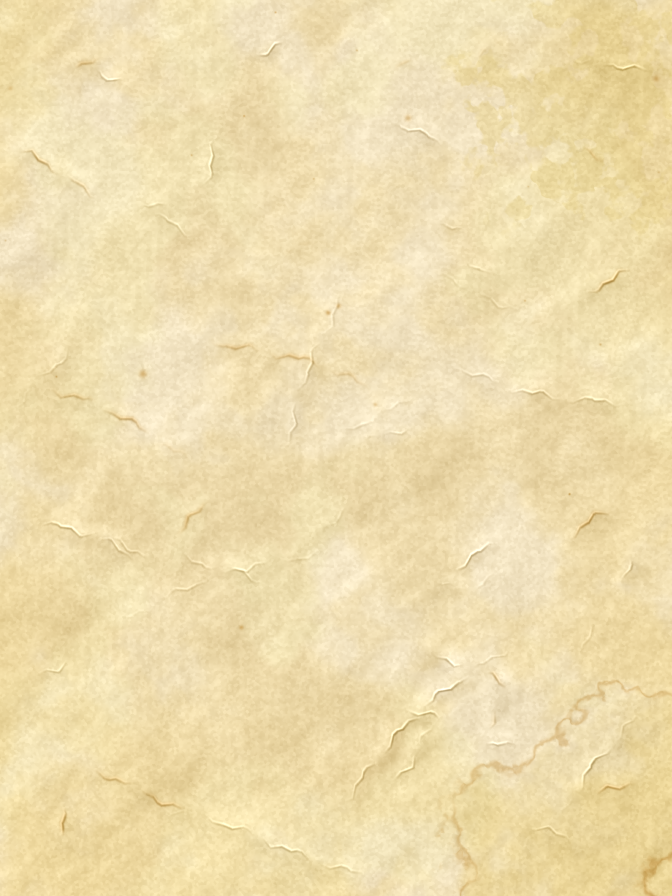
Write a WebGL 1 fragment shader that draws this texture.

```glsl
precision highp float;
uniform vec2 u_resolution;

const vec3 CREAM = vec3(0.943, 0.87, 0.69);
const vec3 PALE = vec3(0.951, 0.894, 0.765);
const vec3 TAN = vec3(0.905, 0.823, 0.63);
const vec3 LEMON = vec3(0.962, 0.914, 0.73);
const vec3 GOLD = vec3(0.937, 0.843, 0.585);
const vec3 OCHRE = vec3(0.875, 0.785, 0.5);
const vec3 RUST = vec3(0.74, 0.54, 0.22);

float hash(vec2 p) {
  return fract(sin(dot(p, vec2(127.1, 311.7))) * 43758.545);
}

vec2 hash2(vec2 p) {
  return vec2(hash(p), hash(p + 37.4));
}

float bell(float x, float width) {
  return exp(-x * x / (width * width));
}

float zigzag(float x) {
  return abs(fract(x) - 0.5) * 4.0 - 1.0;
}

// Smooth cellular noise: random cell values blended by distance.
float cells(vec2 p) {
  vec2 base = floor(p);
  float total = 0.0, weight = 0.0;
  for (int j = -1; j <= 1; j++) {
    for (int i = -1; i <= 1; i++) {
      vec2 id = base + vec2(float(i), float(j));
      vec2 d = id + hash2(id) - p;
      float w = exp(-6.0 * dot(d, d));
      total += w * hash(id + 71.9);
      weight += w;
    }
  }
  return total / weight;
}

float clouds(vec2 p) {
  float sum = 0.0, amp = 0.5;
  for (int i = 0; i < 4; i++) {
    sum += amp * cells(p);
    p = mat2(1.6, 1.2, -1.2, 1.6) * p + 13.7;
    amp *= 0.58;
  }
  return sum / 1.056;
}

// Soft folds, stretched along the rising diagonal.
float folds(vec2 p) {
  vec2 q = vec2(p.x + p.y, p.y - p.x) * 0.707;
  return clouds(q * vec2(6.0, 12.0) + 4.3);
}

// Returns lit ridge minus shadow in x, discolouring in y.
vec2 crease(vec2 p, vec2 centre, float angle, float reach, float seed) {
  vec2 d = p - centre;
  float c = cos(angle), s = sin(angle);
  vec2 q = vec2(c * d.x + s * d.y, c * d.y - s * d.x);
  q.y += reach * 0.07 * sin(q.x / reach * 2.5 + seed)
       + 0.0035 * zigzag(q.x * 17.0 + seed)
       + 0.0018 * zigzag(q.x * 43.0 + seed * 2.3);
  float fade = 1.0 - smoothstep(0.3, 1.0, abs(q.x) / reach);
  float broken = 0.5 + 0.5 * sin(q.x * 90.0 + seed * 5.0);
  float ridge = bell(q.y, 0.0013) - 1.1 * bell(q.y + 0.0024, 0.0014);
  float slope = 0.2 * (bell(q.y - 0.007, 0.008) - bell(q.y + 0.009, 0.009));
  return fade * vec2(ridge * broken + slope, bell(q.y + 0.001, 0.0026) * broken);
}

vec2 creases(vec2 p, vec2 sheet) {
  vec2 sum = vec2(0.0);
  for (int i = 0; i < 52; i++) {
    float id = float(i);
    vec2 centre = sheet * (0.05 + 0.9 * hash2(vec2(id, 3.1)));
    vec2 r = hash2(vec2(id, 8.6));
    float angle = r.x < 0.55 ? mix(0.3, 1.4, r.x / 0.55) : mix(-0.9, -0.2, r.x);
    float reach = 0.018 + 0.14 * r.y * r.y * r.y;
    vec2 mark = crease(p, centre, angle, reach, id * 1.7);
    float strength = mix(0.3, 1.2, hash(vec2(id, 5.2)));
    sum += mark * vec2(strength, step(0.72, hash(vec2(id, 6.4))));
  }
  return sum;
}

float specks(vec2 p, vec2 sheet) {
  float sum = 0.0;
  for (int i = 0; i < 20; i++) {
    float id = float(i);
    vec2 r = hash2(vec2(id, 21.3));
    vec2 d = p - sheet * vec2(r.x, sqrt(r.y));
    float size = mix(0.0012, 0.0045, pow(hash(vec2(id, 9.9)), 3.0));
    sum += bell(length(d), size) * mix(0.25, 0.6, hash(vec2(id, 4.4)));
  }
  return sum;
}

void main() {
  vec2 p = gl_FragCoord.xy / u_resolution.y;
  vec2 sheet = vec2(u_resolution.x / u_resolution.y, 1.0);
  float tone = clouds(p * 8.0 + 2.0);
  float hue = clouds(p * 6.0 + 31.0);
  float detail = clouds(p * 26.0 + 57.0);

  // Mottled paper, yellower toward the edges.
  float rim = smoothstep(0.25, 0.68, length((p - sheet * vec2(0.5, 0.62)) * vec2(1.25, 0.9)));
  vec3 color = mix(CREAM, PALE, 0.9 * smoothstep(0.46, 0.72, tone - 0.1 * rim + 0.03));
  color = mix(color, TAN, 0.75 * (1.0 - smoothstep(0.3, 0.52, tone)));
  color = mix(color, LEMON, 0.55 * smoothstep(0.5, 0.68, hue));
  color = mix(color, GOLD, 0.6 * rim * smoothstep(0.35, 0.7, 1.0 - tone + 0.15 * rim));

  // Water stains with tide lines in the right-hand corners.
  float low = 1.0 - length(p - vec2(sheet.x, 0.0)) / 0.33 + (hue - 0.5) * 0.5 + (detail - 0.5) * 0.18;
  float high = 1.0 - length(p - sheet * vec2(0.94, 0.92)) / 0.26;
  float blotch = smoothstep(0.5, 0.58, detail * 0.75 + high * 0.28) * smoothstep(0.0, 0.3, high);
  color = mix(color, OCHRE, 0.3 * smoothstep(0.27, 0.4, low) + 0.45 * blotch);
  float patchy = smoothstep(0.35, 0.6, tone);
  color = mix(color, RUST, 0.35 * patchy * bell(low - 0.3, 0.014) + 0.5 * bell(low - 0.8, 0.02));

  // Relief, creases, specks and fine grain.
  vec2 lamp = vec2(-0.0035, 0.0045);
  float relief = folds(p - lamp) - folds(p + lamp);
  vec2 mark = creases(p, sheet);
  color = mix(color, RUST, clamp(0.42 * mark.y + specks(p, sheet), 0.0, 0.75));
  float grain = cells(p * 330.0) - 0.5;
  float fibre = cells(p * 150.0 + 9.0) - 0.5;
  float light = 0.2 * relief + 0.18 * mark.x + 0.06 * grain + 0.035 * fibre + 0.05 * (detail - 0.5);
  gl_FragColor = vec4(clamp(color + vec3(0.85, 0.95, 1.1) * light, 0.0, 1.0), 1.0);
}
```
